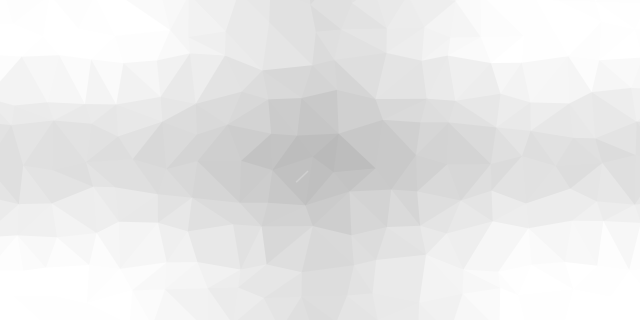
Write a WebGL 1 fragment shader that draws this background.

```glsl
precision highp float;
// Low-poly mesh of pale grey triangles, shaded by two crossing soft bands.

uniform vec2 u_resolution;

// Lengths are in canvas heights, measured from the canvas centre.
const vec2 CELL = vec2(0.1146, 0.1042);       // mesh spacing
const vec2 MESH_ORIGIN = vec2(0.0755, -0.008);
const float JITTER = 0.58;                    // vertex scatter, in cells
const float ROW_BAND_REACH = 0.325;           // half height of the level band
const float COLUMN_BAND_REACH = 0.60;         // half width of the upright band
const float ROW_BAND_DEPTH = 0.142;
const float COLUMN_BAND_DEPTH = 0.138;
const float FACET_VARIATION = 0.018;
const vec2 SEAM_START = vec2(-0.073, -0.068);
const vec2 SEAM_END = vec2(-0.039, -0.036);
const float SEAM_WIDTH = 0.0015;
const float SEAM_LIGHT = 0.06;

vec2 hash2(vec2 p) {
  vec2 q = vec2(dot(p, vec2(127.1, 311.7)), dot(p, vec2(269.5, 183.3)));
  return fract(sin(q) * 43758.55);
}

vec2 meshVertex(vec2 id) {
  return MESH_ORIGIN + CELL * (id + JITTER * (hash2(id) - 0.5));
}

// Signed distance to the line a-b, positive on its left.
float edgeDistance(vec2 p, vec2 a, vec2 b) {
  vec2 e = b - a;
  vec2 d = p - a;
  return (e.x * d.y - e.y * d.x) / length(e);
}

// Grey level of the two crossing bands.
float bandTone(vec2 p) {
  float row = max(0.0, 1.0 - abs(p.y) / ROW_BAND_REACH);
  float column = max(0.0, 1.0 - abs(p.x) / COLUMN_BAND_REACH);
  return 1.0 - ROW_BAND_DEPTH * row - COLUMN_BAND_DEPTH * column;
}

// Returns the facet's tone times its coverage, and the coverage.
vec2 facet(vec2 p, vec2 a, vec2 b, vec2 c) {
  float inside = min(edgeDistance(p, a, b),
                     min(edgeDistance(p, b, c), edgeDistance(p, c, a)));
  float coverage = clamp(inside * u_resolution.y + 0.5, 0.0, 1.0);
  vec2 centroid = (a + b + c) / 3.0;
  float variation = FACET_VARIATION * (hash2(centroid * 10.0).x - 0.5);
  return coverage * vec2(min(bandTone(centroid) + variation, 1.0), 1.0);
}

float segmentDistance(vec2 p, vec2 a, vec2 b) {
  vec2 e = b - a;
  float t = clamp(dot(p - a, e) / dot(e, e), 0.0, 1.0);
  return length(p - a - e * t);
}

void main() {
  vec2 p = (gl_FragCoord.xy - 0.5 * u_resolution) / u_resolution.y;
  vec2 home = floor((p - MESH_ORIGIN) / CELL);
  vec2 sum = vec2(0.0);

  // Blend the facets of the nearby quads by coverage.
  for (int j = -1; j <= 1; j++) {
    for (int i = -1; i <= 1; i++) {
      vec2 id = home + vec2(float(i), float(j));
      vec2 a = meshVertex(id);
      vec2 b = meshVertex(id + vec2(1.0, 0.0));
      vec2 c = meshVertex(id + vec2(1.0, 1.0));
      vec2 d = meshVertex(id + vec2(0.0, 1.0));

      // Split each quad along its shorter diagonal.
      if (distance(a, c) < distance(b, d)) {
        sum += facet(p, a, b, c) + facet(p, a, c, d);
      } else {
        sum += facet(p, b, c, d) + facet(p, b, d, a);
      }
    }
  }
  float tone = sum.y > 0.001 ? sum.x / sum.y : bandTone(p);

  // Faint bright seam beside the darkest facets.
  float seam = segmentDistance(p, SEAM_START, SEAM_END);
  float pixel = 1.0 / u_resolution.y;
  tone += SEAM_LIGHT * (1.0 - smoothstep(0.0, SEAM_WIDTH + pixel, seam));

  gl_FragColor = vec4(vec3(tone), 1.0);
}
```
